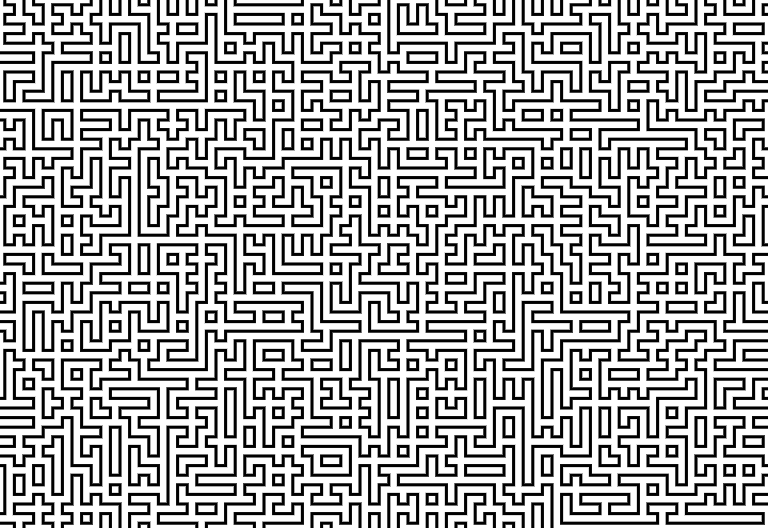
This pattern is drawn by a Shadertoy shader. Its source:

```glsl
// Dense maze of right-angled black loops that never branch or cross, on white.
#define CELLS_ACROSS 80.0   // grid cells over the canvas width
#define LINE_WIDTH   0.32   // stroke width in cells
#define PATCH_SIZE   4.0    // cells that share one bias of the first coin toss
#define SEED         7.0
#define INK          vec3(0.0)
#define PAPER        vec3(1.0)
#define REACH        5      // radius of the cell window
#define SIDE         11     // 2 * REACH + 1

float hash(vec2 cell, float layer) {
    return fract(sin(dot(vec3(cell, layer + SEED), vec3(12.9898, 78.233, 37.719))) * 43758.5453);
}

int slot(int x, int y) { return (y + REACH) * SIDE + x + REACH; }

void mainImage(out vec4 fragColor, in vec2 fragCoord) {
    float pixelsPerCell = iResolution.x / CELLS_ACROSS;
    vec2 p = fragCoord / pixelsPerCell + 0.5;
    vec2 cell = floor(p);
    int parity = int(cell.x + cell.y) & 1;

    // Height field: neighbours always differ by one; odd cells start at +1 or -1
    int height[SIDE * SIDE];
    for (int y = -REACH; y <= REACH; y++)
    for (int x = -REACH; x <= REACH; x++) {
        vec2 c = cell + vec2(x, y);
        float bias = hash(floor(c / PATCH_SIZE), 9.0);
        int toss = hash(c, 0.0) < bias ? 1 : -1;
        height[slot(x, y)] = ((x + y + parity) & 1) * toss;
    }

    // Shuffle: a cell with four equal neighbours may move above or below them
    for (int r = REACH - 1; r >= 1; r--)
    for (int y = -r; y <= r; y++)
    for (int x = -r; x <= r; x++) {
        if (((x + y + parity) & 1) != (r & 1)) continue;
        int n = height[slot(x + 1, y)];
        if (n == height[slot(x - 1, y)] && n == height[slot(x, y + 1)] && n == height[slot(x, y - 1)])
            height[slot(x, y)] = n + (hash(cell + vec2(x, y), float(r)) < 0.5 ? 1 : -1);
    }

    // Slopes choose the drawn edges, exactly two at every grid corner
    vec2 offset = fract(p) - 0.5;
    int here = height[slot(0, 0)];
    bool riseX = height[slot(offset.x < 0.0 ? -1 : 1, 0)] > here;
    bool riseY = height[slot(0, offset.y < 0.0 ? -1 : 1)] > here;
    bool odd = parity == 1;

    // Distance to the corner square and to the two nearest cell edges
    vec2 toEdge = 0.5 - abs(offset);
    float d = max(toEdge.x, toEdge.y);
    if (riseX != odd) d = min(d, toEdge.x);
    if (riseY == odd) d = min(d, toEdge.y);

    float ink = clamp((0.5 * LINE_WIDTH - d) * pixelsPerCell + 0.5, 0.0, 1.0);
    fragColor = vec4(mix(PAPER, INK, ink), 1.0);
}
```
